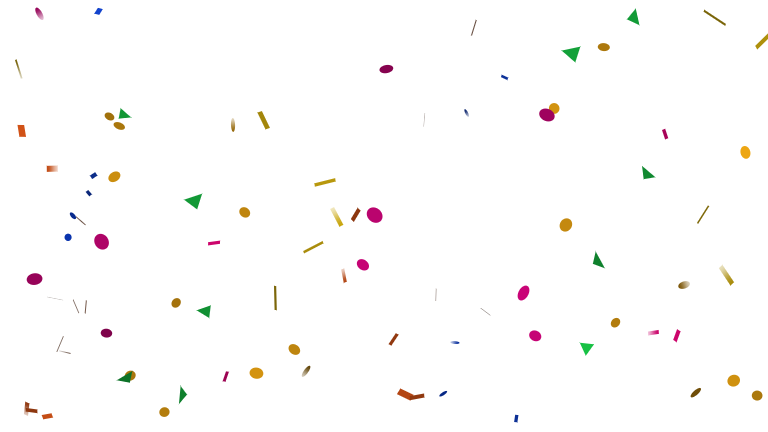
A WebGL 2 fragment shader for this pattern:

```glsl
#version 300 es
precision highp float;
// Sparse confetti tumbling over white: discs, bars, triangles and threads.
// Each piece is a distance shape, foreshortened and shaded by a random tilt,
// and scattered by a golden-ratio sequence with a denser band on the left.

uniform vec2 u_resolution;
out vec4 fragColor;

const int PIECE_COUNT = 85;
const int SLOT_COUNT = 17;
const float GOLDEN = 0.618034;
const float LEFT_SHARE = 0.31;               // share of pieces in the left band
const vec2 LEFT_BAND = vec2(0.02, 0.17);     // range across the canvas width
const vec2 OPEN_FIELD = vec2(0.20, 1.0);
const vec2 HEIGHT_RANGE = vec2(0.03, 0.98);
const float HEIGHT_BIAS = 1.35;              // above 1 favours the lower part
const float MIN_FACING = 0.28;               // narrowest foreshortening
const float MAX_SKEW = 0.35;
const float DARKEST = 0.38;
const float SHEEN_SHARE = 0.16;              // share of pieces catching light
const float SHEEN = 0.75;
const vec3 PAPER = vec3(1.0);

// Kinds 0 to 2 are discs, 3 is the triangle, the rest are bars
const int LAST_DISC = 2;
const int TRIANGLE = 3;
const int KIND_COUNT = 9;

// Half sizes in canvas heights
const vec2 HALF_SIZES[KIND_COUNT] = vec2[KIND_COUNT](
    vec2(0.0165, 0.0160),   // gold disc
    vec2(0.0200, 0.0185),   // magenta disc
    vec2(0.0110, 0.0090),   // blue disc
    vec2(0.0230, 0.0190),   // green triangle
    vec2(0.0085, 0.0075),   // blue chip
    vec2(0.0300, 0.0060),   // gold strip
    vec2(0.0175, 0.0080),   // orange strip
    vec2(0.0170, 0.0052),   // pink strip
    vec2(0.0190, 0.0014)    // thread
);
const vec3 COLOURS[KIND_COUNT] = vec3[KIND_COUNT](
    vec3(0.93, 0.65, 0.07), vec3(0.93, 0.02, 0.55), vec3(0.05, 0.27, 0.90),
    vec3(0.10, 0.85, 0.30), vec3(0.08, 0.30, 0.92), vec3(0.86, 0.71, 0.06),
    vec3(0.92, 0.36, 0.10), vec3(0.95, 0.02, 0.50), vec3(0.50, 0.38, 0.32)
);

// How often each kind occurs in one round of slots
const int SLOTS[SLOT_COUNT] = int[SLOT_COUNT](
    0, 5, 1, 8, 3, 0, 6, 2, 0, 7, 5, 8, 1, 3, 0, 6, 4);

vec4 hash4(float seed) {
    vec4 p = fract(seed * vec4(0.1031, 0.1030, 0.0973, 0.1099));
    p += dot(p, p.wzxy + 33.33);
    return fract((p.xxyz + p.yzzw) * p.zywx);
}

float discDistance(vec2 p, vec2 radii) {
    float k = length(p / radii);
    return k * (k - 1.0) / max(length(p / (radii * radii)), 1e-4);
}

float barDistance(vec2 p, vec2 halfSize) {
    vec2 d = abs(p) - halfSize;
    return max(d.x, d.y);
}

float triangleDistance(vec2 p, vec2 halfSize) {
    vec2 sideNormal = normalize(vec2(2.0 * halfSize.y, halfSize.x));
    float side = dot(vec2(abs(p.x), p.y - halfSize.y), sideNormal);
    return max(side, -p.y - halfSize.y);
}

vec2 piecePosition(float index, float lift, float aspect) {
    float u = fract((index + 0.5) * GOLDEN);
    float x = u < LEFT_SHARE
        ? mix(LEFT_BAND.x, LEFT_BAND.y, u / LEFT_SHARE)
        : mix(OPEN_FIELD.x, OPEN_FIELD.y, (u - LEFT_SHARE) / (1.0 - LEFT_SHARE));
    float y = mix(HEIGHT_RANGE.x, HEIGHT_RANGE.y, pow(lift, HEIGHT_BIAS));
    return vec2(x * aspect, y);
}

void main() {
    float pixel = 1.0 / u_resolution.y;
    vec2 uv = gl_FragCoord.xy * pixel;
    float aspect = u_resolution.x * pixel;
    vec3 colour = PAPER;

    for (int i = 0; i < PIECE_COUNT; i++) {
        float index = float(i);
        vec4 place = hash4(index + 11.7);
        vec4 look = hash4(index + 153.3);
        int kind = SLOTS[i % SLOT_COUNT];

        // Tumble: turn, skew and foreshorten the piece
        float angle = 6.2832 * place.y;
        float facing = mix(MIN_FACING, 1.0, place.z);
        vec2 halfSize = HALF_SIZES[kind] * vec2(mix(0.65, 1.0, place.w), facing);
        vec2 p = uv - piecePosition(index, place.x, aspect);
        p = mat2(cos(angle), -sin(angle), sin(angle), cos(angle)) * p;
        if (kind > LAST_DISC) p.x += MAX_SKEW * (2.0 * look.x - 1.0) * p.y;
        float d = kind <= LAST_DISC ? discDistance(p, halfSize)
                : kind == TRIANGLE ? triangleDistance(p, halfSize)
                : barDistance(p, halfSize);

        // Light: edge-on pieces are darker, a few fade into a bright sheen
        float light = mix(DARKEST, 1.0, min(0.65 * place.z + 0.45 * look.y, 1.0));
        float along = smoothstep(-1.0, 1.2, p.x / halfSize.x);
        float sheen = SHEEN * along * step(look.z, SHEEN_SHARE);
        vec3 ink = mix(COLOURS[kind] * light, PAPER, sheen);

        // Coverage, reduced for threads finer than a pixel
        float cover = clamp(0.5 - d / pixel, 0.0, 1.0);
        cover *= min(1.0, 2.0 * halfSize.y / pixel);
        colour = mix(colour, ink, cover);
    }
    fragColor = vec4(colour, 1.0);
}
```
